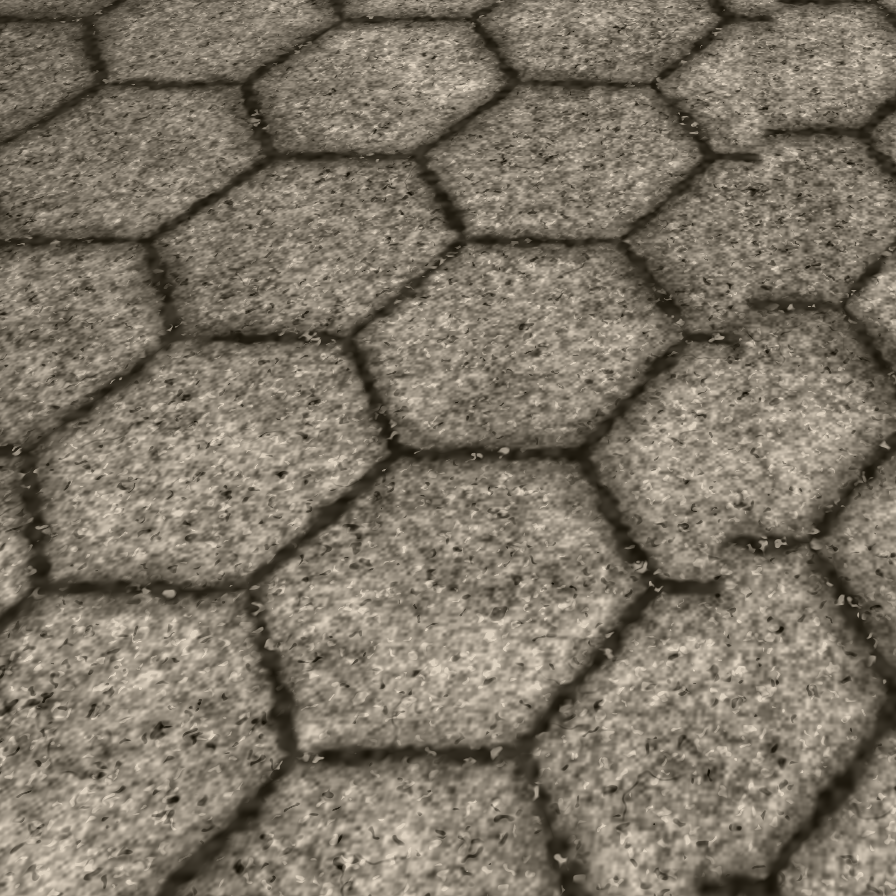
Write a three.js fragment shader that draws this texture.

```glsl
varying vec2 vUv;

const vec3 SOIL = vec3(0.155, 0.135, 0.095);
const vec3 PALE_STONE = vec3(0.725, 0.682, 0.618);
const vec2 HEX_PERIOD = vec2(1.73205, 1.0);

float hash(vec2 p) {
  return fract(sin(dot(p, vec2(127.1, 311.7))) * 43758.5453);
}

float noise(vec2 p) {
  vec2 i = floor(p);
  vec2 f = fract(p);
  f = f * f * (3.0 - 2.0 * f);
  float low = mix(hash(i), hash(i + vec2(1.0, 0.0)), f.x);
  float high = mix(hash(i + vec2(0.0, 1.0)), hash(i + vec2(1.0, 1.0)), f.x);
  return mix(low, high, f.y);
}

float fbm(vec2 p) {
  float sum = 0.0;
  float gain = 0.5;
  for (int i = 0; i < 4; i++) {
    sum += gain * noise(p);
    p = mat2(1.6, 1.2, -1.2, 1.6) * p + 7.3;
    gain *= 0.5;
  }
  return sum / 0.9375;
}

// Jittered ragged specks; density is the share of occupied cells.
float specks(vec2 p, float density, float radius) {
  p += 0.7 * vec2(noise(p * 2.6), noise(p * 2.6 + 40.0));
  vec2 cell = floor(p);
  float cover = 0.0;
  for (int y = -1; y <= 1; y++) {
    for (int x = -1; x <= 1; x++) {
      vec2 id = cell + vec2(float(x), float(y));
      vec2 center = id + vec2(hash(id + 3.1), hash(id + 8.7));
      float size = radius * mix(0.4, 1.0, hash(id + 5.9));
      float speck = 1.0 - smoothstep(size * 0.35, size, length(p - center));
      cover = max(cover, speck * step(hash(id), density));
    }
  }
  return cover;
}

// Canvas to ground plane, where neighbouring slabs are one unit apart.
vec2 groundPlane(vec2 uv) {
  float y = (uv.y - 0.3424) / (0.3992 - 0.1917 * uv.y);
  float depth = 1.0 + 0.1917 * y;
  return vec2((uv.x * depth - 0.5046 - 0.185 * y) / 0.393, y);
}

// Distance to the slab edge and a random value for the slab.
vec2 hexSlab(vec2 p) {
  vec2 centerA = HEX_PERIOD * floor(p / HEX_PERIOD + 0.5);
  vec2 centerB = HEX_PERIOD * (floor(p / HEX_PERIOD) + 0.5);
  vec2 a = p - centerA;
  vec2 b = p - centerB;
  bool useA = dot(a, a) < dot(b, b);
  vec2 local = abs(useA ? a : b);
  vec2 id = floor((useA ? centerA : centerB) * vec2(1.1547, 2.0) + 0.5);
  float edge = 0.5 - max(local.y, dot(local, vec2(0.866025, 0.5)));
  return vec2(edge, hash(id + 17.0));
}

// Worn concrete: mottling, grain, pits, pebbles and short cracks.
float concreteTone(vec2 p) {
  float tone = 0.70 + 0.50 * (fbm(p * 4.0) - 0.5);
  tone += 0.36 * (noise(p * 29.0) - 0.5) + 0.46 * (noise(p * 52.0 + 4.0) - 0.5);
  tone += 0.42 * (noise(p * 95.0 + 8.0) - 0.5);
  tone -= 0.40 * specks(p * 19.0 + 2.0, 0.38, 0.36);
  tone += 0.30 * specks(p * 25.0 + 9.0, 0.45, 0.44);
  float crack = 1.0 - smoothstep(0.0, 0.03, abs(fbm(p * 6.0 + 31.0) - 0.5));
  return tone - 0.25 * crack * smoothstep(0.68, 0.85, noise(p * 5.0 + 13.0));
}

// Soil in the joints with scattered clusters of pale chips.
float jointTone(vec2 p) {
  float chips = specks(p * 22.0 + 6.0, 0.45, 0.50);
  float cluster = smoothstep(0.45, 0.75, noise(p * 4.0 + 11.0));
  return -0.02 + 0.28 * (noise(p * 38.0) - 0.3) + 0.75 * chips * cluster;
}

float slabTone(vec2 p, vec2 slab, float concrete, float joint) {
  float ragged = 0.030 * (noise(p * 15.0) - 0.5) + 0.022 * (noise(p * 42.0) - 0.5);
  float edge = slab.x + ragged;
  float grime = smoothstep(0.005, 0.06 + 0.13 * noise(p * 2.3 + 5.0), edge);
  float face = (concrete + 0.10 * (slab.y - 0.5)) * mix(0.45, 1.0, grime);
  return mix(joint, face, smoothstep(0.008, 0.036, edge));
}

void main() {
  vec2 ground = groundPlane(vUv);
  vec2 wobble = 0.022 * vec2(noise(ground * 4.0), noise(ground * 4.0 + 20.0)) - 0.011;
  vec2 left = ground + wobble;
  vec2 right = left + vec2(0.15 - 0.07 * ground.y, -0.16);

  // The right-hand rows are offset across a narrow blended seam.
  float concrete = concreteTone(ground);
  float joint = jointTone(ground);
  float leftTone = slabTone(ground, hexSlab(left), concrete, joint);
  float rightTone = slabTone(ground, hexSlab(right), concrete, joint);
  float tone = mix(leftTone, rightTone, smoothstep(0.735, 0.795, ground.x));

  // Gentle light falloff toward the far left corner.
  tone *= 1.07 - 0.14 * vUv.y;
  tone *= 1.0 - 0.25 * (1.0 - smoothstep(0.0, 0.55, length(vUv - vec2(0.0, 1.0))));
  gl_FragColor = vec4(mix(SOIL, PALE_STONE, clamp(tone, -0.12, 1.25)), 1.0);
}
```
